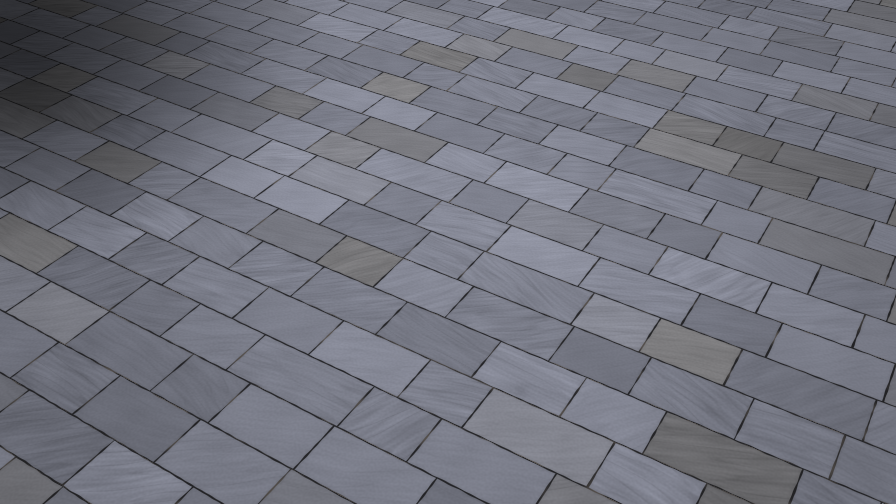
This texture is drawn by a WebGL 1 fragment shader. Its source:

```glsl
precision highp float;
// Slate paving in staggered rows of uneven slabs, seen obliquely with a shaded far corner.
uniform vec2 u_resolution;

#define HORIZON 1.45      // height of the vanishing line, in canvas heights
#define VANISH_ROWS -3.75 // x where the row joints converge
#define VANISH_ENDS 1.45  // x where the end joints converge
#define SLAB_LENGTH 0.142 // mean slab length on the ground
#define ROW_WIDTH 0.135   // row width on the ground
#define ASPECT 1.69       // mean slab length over row width
#define LENGTH_JITTER 0.44
#define JOINT 0.013       // half joint width, in row widths
#define RIVEN 0.10        // contrast of the cleft surface
#define TONE_SPREAD 0.19  // brightness range between slabs

const vec3 SLATE_COOL = vec3(0.482, 0.492, 0.541);
const vec3 SLATE_WARM = vec3(0.458, 0.455, 0.462);
const vec3 JOINT_DARK = vec3(0.145, 0.145, 0.155);
const vec3 JOINT_SAND = vec3(0.380, 0.355, 0.335);

float hash(vec2 p) {
  return fract(sin(dot(p, vec2(127.1, 311.7))) * 43758.55);
}

vec2 gradient(vec2 cell) {
  float a = 6.2832 * hash(cell);
  return vec2(cos(a), sin(a));
}

// Gradient noise, about -0.7 to 0.7
float noise(vec2 p) {
  vec2 i = floor(p), f = p - i;
  vec2 s = f * f * f * (f * (f * 6.0 - 15.0) + 10.0);
  vec2 e = vec2(1.0, 0.0);
  float low = mix(dot(gradient(i), f), dot(gradient(i + e), f - e), s.x);
  float high = mix(dot(gradient(i + e.yx), f - e.yx),
                   dot(gradient(i + 1.0), f - 1.0), s.x);
  return mix(low, high, s.y);
}

// Position of the end joint that starts slab i of a row
float endJoint(float i, float row) {
  return i + LENGTH_JITTER * (hash(vec2(i, row)) - 0.5);
}

// Cleft layers: nearly straight streaks, thin dark ridges and fine grain
float rivenSurface(vec2 m, vec2 id, float blur) {
  float angle = 0.35 + 1.5 * (hash(id + 3.7) - 0.5);
  float c = cos(angle), s = sin(angle);
  vec2 seed = 19.0 * vec2(hash(id + 8.1), hash(id + 5.3));
  vec2 r = mat2(c, -s, s, c) * m;
  r.y += 0.10 * noise(m * 0.9 + seed);
  float streaks = noise(r * vec2(0.7, 5.0) + seed);
  float fine = noise(r * vec2(1.6, 16.0) + seed);
  float cleft = abs(noise(r * vec2(0.55, 4.2) - seed));
  float ridges = 1.0 - smoothstep(0.0, 0.07 + blur, cleft);
  float grain = noise(m * 24.0);
  float strength = mix(0.25, 1.3, hash(id + 12.9));
  return strength * (0.8 * streaks + 0.9 * fine / (1.0 + 8.0 * blur)
       - 0.45 * ridges / (1.0 + 6.0 * blur))
       + 0.5 * grain / (1.0 + 14.0 * blur);
}

// Corner shadow, side falloff and a soft sheen
float lighting(vec2 p) {
  float corner = length((p - vec2(-0.87, 0.43)) * vec2(0.85, 1.1));
  float light = mix(0.38, 1.0, smoothstep(0.0, 0.58, corner));
  light *= 1.0 - 0.10 * smoothstep(0.25, 1.0, length(p * vec2(0.9, 1.1)));
  vec2 sheen = (p - vec2(-0.02, 0.19)) * vec2(1.8, 2.4);
  return light * (1.0 + 0.10 * exp(-dot(sheen, sheen)));
}

void main() {
  vec2 p = (gl_FragCoord.xy - 0.5 * u_resolution) / u_resolution.y;

  // Project to the ground: x along the rows, y across them
  float depth = 1.0 / (HORIZON - p.y);
  vec2 size = vec2(SLAB_LENGTH, ROW_WIDTH);
  vec2 ground = (p.x - vec2(VANISH_ENDS, VANISH_ROWS)) * depth;
  vec2 q = ground / size + vec2(0.0, 0.45);
  vec2 pixel = sqrt(1.0 + ground * ground) * depth / (size * u_resolution.y);
  pixel.x *= ASPECT;

  // Locate the slab
  float row = floor(q.y);
  float x = q.x + 0.5 * row + 0.5 * hash(vec2(row, 41.0));
  float i = floor(x);
  i += step(endJoint(i + 1.0, row), x) - step(x, endJoint(i, row));
  vec2 id = vec2(i, row);
  vec2 m = vec2(x * ASPECT, q.y);

  // Distance to the slightly ragged edges
  vec2 edge = vec2(min(x - endJoint(i, row), endJoint(i + 1.0, row) - x) * ASPECT,
                   min(q.y - row, row + 1.0 - q.y));
  edge += 0.016 * noise(m * 5.0);
  vec2 cover = smoothstep(JOINT - 0.7 * pixel, JOINT + 0.7 * pixel, edge);

  // Slab tone, hue and relief
  float tone = 1.0 + TONE_SPREAD * (hash(id + 21.3) - 0.5);
  float warmth = smoothstep(0.65, 1.0, hash(id + 33.1));
  vec3 slab = mix(SLATE_COOL, SLATE_WARM, warmth) * tone;
  slab *= 1.0 + RIVEN * rivenSurface(m, id, pixel.y) + 0.04 * noise(m * 1.7);
  slab *= 1.0 - 0.06 * (1.0 - smoothstep(0.0, 0.07, min(edge.x, edge.y)));

  // Joints with patches of sand
  float sand = smoothstep(0.0, 0.45, noise(m * 1.9 + 7.0));
  vec3 joint = mix(JOINT_DARK, JOINT_SAND, 0.8 * sand);

  gl_FragColor = vec4(mix(joint, slab, cover.x * cover.y) * lighting(p), 1.0);
}
```
